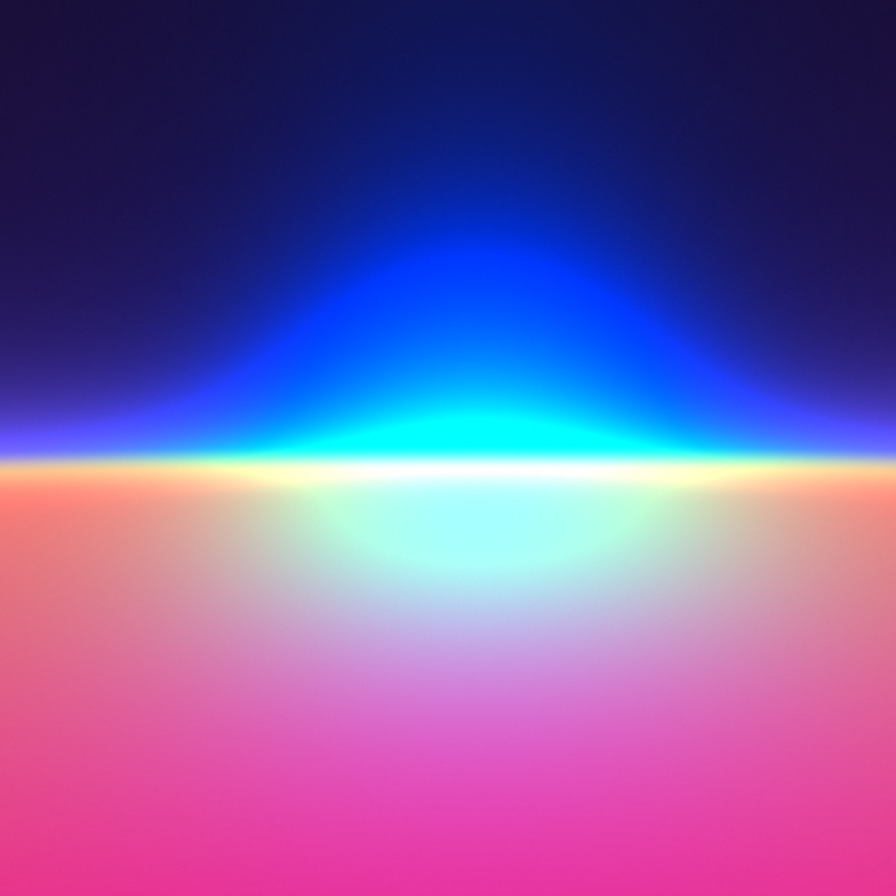
Write a WebGL 1 fragment shader that draws this background.

```glsl
precision highp float;
// A luminous horizon: a dark indigo sky with a blue dome of light above a
// rose ground lit by a cyan pool. Each half is a vertical gradient plus a
// Gaussian glow; the halves blend through a thin, slightly bowed bright band.

uniform vec2 u_resolution;

#define CENTER_X 0.534
#define HORIZON_Y 0.488
#define HORIZON_BOW 0.02
#define DOME_STRENGTH 6.0
#define DOME_HEIGHT 0.1
#define DOME_WIDTH 0.2
#define POOL_DEPTH 0.2
#define POOL_WIDTH 0.25
#define BAND_WIDTH 0.025
#define GRAIN 0.008

float gauss(float x, float width) {
    float t = x / width;
    return exp(-t * t);
}

float hash(vec2 p) {
    return fract(sin(dot(p, vec2(12.99, 78.23))) * 43758.5);
}

// Night sky: violet haze near the horizon and a saturated blue dome
vec3 skyColor(float dx, float height) {
    float h = max(height, 0.0);
    vec3 night = mix(vec3(0.095, 0.045, 0.18), vec3(0.06, 0.065, 0.25), gauss(dx, 0.35));
    vec3 farHaze = vec3(0.08, 0.07, 0.3) * exp(-h / 0.25);
    vec3 nearHaze = vec3(0.4, 0.35, 0.85) * exp(-h / 0.053);

    float width = DOME_WIDTH + 0.12 * exp(-h / 0.03);
    float dome = DOME_STRENGTH * exp(-h / DOME_HEIGHT) * gauss(dx, width);
    vec3 domeTint = vec3(-0.2, 0.19, 1.0);
    return clamp(night + farHaze + nearHaze + domeTint * dome, 0.0, 1.0);
}

// Ground: coral to magenta, a widening cyan pool and a warm horizon band
vec3 groundColor(float dx, float depth) {
    float d = max(depth, 0.0);
    vec3 rose = vec3(0.87, 0.495, 0.45) + d * vec3(0.08, -0.6, 0.11);
    rose.r += 0.25 * exp(-d / 0.06);

    float side = dx > 0.0 ? 0.9 : 1.0;
    float spread = gauss(dx * side, POOL_WIDTH + 0.5 * d);
    vec3 cyanPool = vec3(-0.35, 0.82, 0.0) * gauss(d, POOL_DEPTH);
    vec3 bluePool = vec3(0.0, 0.0, 0.56) * gauss(d, 2.0 * POOL_DEPTH);
    vec3 band = vec3(0.4, 0.3, 0.1) * gauss(d, BAND_WIDTH);
    return clamp(rose + (cyanPool + bluePool) * spread + band, 0.0, 1.0);
}

void main() {
    vec2 uv = gl_FragCoord.xy / u_resolution;
    float dx = uv.x - CENTER_X;
    float height = uv.y - HORIZON_Y + HORIZON_BOW * dx * dx;

    // Soft crossing from ground to sky
    float skyMask = smoothstep(-0.012, 0.016, height);
    vec3 color = mix(groundColor(dx, -height), skyColor(dx, height), skyMask);

    // Faint grain on a fixed canvas grid
    color += GRAIN * (hash(floor(uv * 512.0)) - 0.5);
    gl_FragColor = vec4(clamp(color, 0.0, 1.0), 1.0);
}
```
